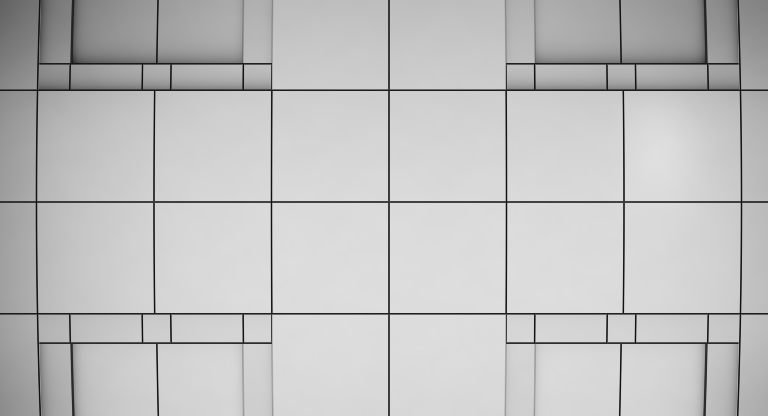
This pattern is drawn by a Shadertoy shader. Its source:

```glsl
// A wall of pale square panels split by thin black seams, with four recessed bays.
// One unit is one panel; the bays are mirrored in x and y, and soft exponential
// shadows and a broad vignette light the wall from below its centre.

// Dark seam of half width w around d = 0
float seam(float d, float w, float aa) {
    return 1.0 - smoothstep(w - aa, w + aa, abs(d));
}

// Antialiased step that rises where d becomes positive
float side(float d, float aa) {
    return smoothstep(-aa, aa, d);
}

// Shadow fading away from an edge, only on its positive side
float shadow(float d, float reach, float aa) {
    return side(d, aa) * exp(-max(d, 0.0) / reach);
}

// Faint mottling of the panel paint
float mottle(vec2 p) {
    float sum = 0.0, gain = 0.5;
    for (int i = 0; i < 4; i++) {
        sum += gain * sin(p.x + 1.7 * sin(p.y)) * sin(p.y * 1.3 + sin(p.x));
        p = mat2(1.6, 1.2, -1.2, 1.6) * p + 2.3;
        gain *= 0.55;
    }
    return sum;
}

// Broad light, dimmer toward the sides and the upper corners
float wallLight(vec2 p) {
    vec2 d = p - vec2(0.3, -0.8);
    float light = 0.865 - 0.0012 * d.x * d.x * d.x * d.x - 0.018 * d.y * d.y;
    light -= 0.11 * smoothstep(0.5, 1.8, p.y) * smoothstep(0.9, 3.2, abs(p.x));
    light -= 0.05 * smoothstep(-1.0, -1.9, p.y) * smoothstep(2.2, 3.3, abs(p.x));
    vec2 glow = (p - vec2(2.32, 0.5)) * vec2(3.2, 1.8);
    return light + 0.055 * exp(-dot(glow, glow));
}

void mainImage(out vec4 fragColor, in vec2 fragCoord) {
    // Panel units with a slight bow in the upright lines
    vec2 p = (fragCoord / iResolution.xy - vec2(0.5065, 0.5144)) * vec2(6.536, 3.721);
    p.x *= 1.0 + 0.003 * p.y * p.y;
    float aa = 4.2 / iResolution.x;
    vec2 m = abs(p);
    float upper = step(0.0, p.y);
    float beamTop = mix(1.262, 1.236, upper);

    // Masks: bay, its cross beam, the columns and the deep field
    float bay = side(m.x - 1.0, aa) * side(2.99 - m.x, aa) * side(m.y - 1.0, aa);
    float deep = bay * side(m.y - beamTop, aa);
    float beam = bay - deep;
    float field = deep * side(m.x - 1.25, aa) * side(2.71 - m.x, aa);
    float column = deep - field;

    // Base light and the tone of each depth
    float tone = wallLight(p) + 0.006 * mottle(p * 7.0);
    tone -= 0.035 * step(3.0, m.x);
    tone -= beam * mix(0.02, 0.025, upper);
    tone -= column * mix(0.03, 0.045, upper);
    tone -= field * mix(0.0, 0.055, upper);

    // Shadows cast into the upper bays, weaker in the lower ones
    float strength = mix(0.12, 1.0, upper);
    tone -= beam * strength * 0.28 * shadow(m.y - 1.0, 0.08, aa);
    tone -= field * strength * 0.27 * shadow(m.y - beamTop, 0.09, aa);
    tone -= field * 0.22 * shadow(2.71 - m.x, 0.035, aa);
    tone -= field * 0.10 * shadow(m.x - 1.25, 0.03, aa);
    tone -= deep * 0.20 * shadow(2.99 - m.x, 0.04, aa);
    tone -= deep * 0.07 * shadow(m.x - 1.0, 0.03, aa);

    // Main grid: the second uprights stop at the bays
    float w = 0.0065;
    float lines = max(seam(p.x, w, aa), seam(m.x - 3.0, w, aa));
    float middle = side(1.0 - m.y, aa);
    lines = max(lines, seam(m.x - 1.0, w, aa) * mix(0.25, 1.0, middle));
    lines = max(lines, seam(m.x - 2.0, w, aa) * middle);
    lines = max(lines, max(seam(p.y, w, aa), seam(m.y - 1.0, w, aa)));

    // Beam joints come in two mirrored pairs about the bay centre
    float joint = abs(m.x - 1.985);
    float beamLines = max(seam(joint - 0.122, w, aa), seam(joint - 0.74, w, aa));
    beamLines = max(beamLines, seam(m.x - 1.0, w, aa));
    lines = max(lines, beam * beamLines);
    lines = max(lines, bay * seam(m.y - beamTop, w, aa));

    // Deep field: centre seam, crisp outer edge, faint inner edge
    lines = max(lines, deep * seam(m.x - 1.985, w, aa));
    lines = max(lines, deep * seam(m.x - 2.715, 0.010, aa) * 0.85);
    lines = max(lines, deep * seam(m.x - 1.25, w, aa) * 0.25);

    float shade = mix(clamp(tone, 0.0, 1.0), 0.07, lines);
    fragColor = vec4(vec3(shade), 1.0);
}
```
